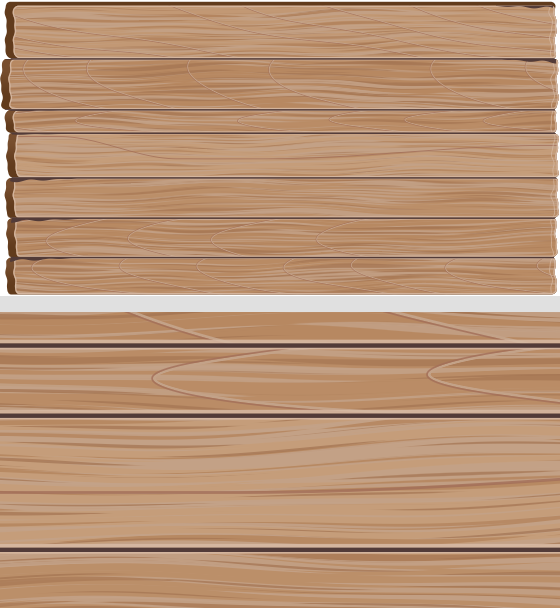
Top: the whole. Bottom: its middle third, enlarged.
A WebGL 2 fragment shader for this texture:

```glsl
#version 300 es
precision highp float;
// Seven weathered wooden planks with tapered grain, hairpin veins and dark seams.
uniform vec2 u_resolution;
out vec4 fragColor;

#define ASPECT 1.896
#define PLANKS 7
#define SIDE 0.027
#define CORNER 0.016
#define SEAM 0.0026
#define RIM 0.0045
#define VEIN 0.0016
#define CRACK 0.013

const vec3 PAPER = vec3(1.0);
const vec3 LIGHT = vec3(0.775, 0.622, 0.485);
const vec3 MID = vec3(0.712, 0.525, 0.370);
const vec3 PALE = vec3(0.765, 0.635, 0.535);
const vec3 DARK = vec3(0.645, 0.460, 0.325);
const vec3 RED = vec3(0.635, 0.430, 0.345);
const vec3 RIM_COL = vec3(0.845, 0.730, 0.645);
const vec3 BARK = vec3(0.380, 0.230, 0.110);
const vec3 SHADOW = vec3(0.320, 0.230, 0.220);

// Per plank, from top to bottom
const float EDGE[8] = float[8](0.994, 0.802, 0.630, 0.551, 0.400, 0.264, 0.131, 0.005);
const float LEFT[7] = float[7](0.020, 0.005, 0.020, 0.025, 0.020, 0.025, 0.022);
const float TONE[7] = float[7](0.75, 0.10, 0.25, 0.95, 0.35, 0.12, 0.20);
const float BEND[7] = float[7](0.55, 0.42, 0.85, 0.0, 0.0, 0.70, 0.60);
const float TIP[7] = float[7](1.35, 0.82, 0.55, 0.5, 0.5, 0.45, 0.75);

float hash(vec2 p) {
  vec3 q = fract(vec3(p.xyx) * 0.1031);
  q += dot(q, q.yzx + 33.33);
  return fract((q.x + q.y) * q.z);
}

float roundBox(vec2 p, vec2 lo, vec2 hi, float r) {
  vec2 d = abs(p - 0.5 * (lo + hi)) - 0.5 * (hi - lo) + r;
  return length(max(d, 0.0)) + min(max(d.x, d.y), 0.0) - r;
}

float fill(float d, float px) { return clamp(0.5 - d / px, 0.0, 1.0); }

// One lens-shaped streak per cell, with rows shifted at random
float streaks(vec2 q, vec2 size, float width, float seed, float px) {
  vec2 s = q / size;
  float row = floor(s.y);
  s.x += 9.0 * hash(vec2(row, seed));
  float id = floor(s.x);
  vec2 c = fract(s) - 0.5;
  float weight = hash(vec2(id + seed * 3.7, row + 41.0));
  float halfWidth = 0.5 * width * weight * (1.0 - 4.0 * c.x * c.x);
  float offset = (hash(vec2(row + 17.0, id + seed)) - 0.5) * (1.0 - width);
  float aa = px / size.y;
  return fill(abs(c.y - offset) - halfWidth, aa) * min(1.0, 2.0 * halfWidth / aa);
}

vec3 wood(vec2 p, int i, float t, float height, float px) {
  float k = float(i);
  // Layered sines bend the grain
  vec2 q = p;
  q.y += 0.010 * sin(p.x * 3.1 + k * 2.1) + 0.005 * sin(p.x * 7.3 + p.y * 22.0 + k);
  q.y += 0.003 * sin(p.x * 13.0 - p.y * 31.0);
  float tone = TONE[i];
  vec3 col = mix(MID, LIGHT, tone);
  col = mix(col, PALE, 0.80 * streaks(q, vec2(0.95, 0.026), 0.85, k + 1.0, px));
  col = mix(col, mix(DARK, MID, tone), 0.85 * streaks(q, vec2(0.55, 0.021), 0.65, k + 21.0, px));
  col = mix(col, PALE, 0.85 * streaks(q, vec2(0.70, 0.014), 0.50, k + 47.0, px));
  col = mix(col, DARK, 0.75 * streaks(q, vec2(0.28, 0.018), 0.22, k + 73.0, px));

  // Hairpin veins: repeated parabolas opening to the right
  float v = t - TIP[i] + 0.04 * sin(p.x * 9.0);
  float s = (p.x - BEND[i] * v * v) / 0.285 + k * 0.37;
  float id = floor(s);
  float f = (fract(s) - 0.35 - 0.3 * hash(vec2(id, k))) * 0.285;
  float d = f / length(vec2(1.0, 2.0 * BEND[i] * v / height));
  float shown = step(0.2, hash(vec2(id + 5.0, k))) * step(0.01, BEND[i]);
  col = mix(col, PALE, shown * fill(abs(d - 1.6 * VEIN) - VEIN, px));
  col = mix(col, RED, 0.8 * shown * fill(abs(d) - 0.6 * VEIN, px));

  // Long sagging vein on the fourth plank
  if (i == 3) {
    float sag = 0.42 + 0.5 * (1.0 - smoothstep(0.2, 0.6, p.x)) + 0.3 * smoothstep(0.9, 1.85, p.x);
    col = mix(col, RED, 0.8 * fill(abs(t - sag) * height - VEIN, px));
  }
  return col;
}

void main() {
  vec2 p = gl_FragCoord.xy / u_resolution * vec2(ASPECT, 1.0);
  float px = max(1.0 / u_resolution.y, ASPECT / u_resolution.x);
  int i = 0;
  for (int n = 1; n < PLANKS; n++) i += int(p.y < EDGE[n]);
  float top = EDGE[i], bottom = EDGE[i + 1], k = float(i);
  float t = (p.y - bottom) / (top - bottom);

  // Plank body and its front face, with slightly uneven ends
  float wobble = 0.003 * sin(p.y * 57.0 + k) + 0.0015 * sin(p.y * 143.0);
  float right = 1.880 + 0.009 * hash(vec2(k, 8.0)) + wobble;
  vec2 lo = vec2(LEFT[i] + wobble, bottom), hi = vec2(right, top);
  float body = roundBox(p, lo, hi, CORNER);
  float lip = i == 0 ? 0.013 : 0.001;
  float face = roundBox(p, lo + vec2(SIDE, 0.001), hi - vec2(0.0, lip), CORNER);
  vec3 bark = mix(BARK, DARK, 0.35 * smoothstep(0.2, 0.9, t) * step(0.5, k));
  vec3 col = mix(PAPER, bark, fill(body, px));
  col = mix(col, wood(p, i, t, top - bottom, px), fill(face, px));

  // Pale worn rim and end bevel
  col = mix(col, RIM_COL, 0.85 * fill(abs(face + 0.5 * RIM) - 0.5 * RIM, px));
  float bevel = abs(p.x - right + 0.016 + 0.003 * sin(p.y * 80.0)) - 0.0015;
  col = mix(col, RIM_COL, 0.7 * fill(max(bevel, face), px));

  // Seams, with ragged cracks tapering away from one end
  float reach = i < 2 ? 1.87 - p.x : p.x - 0.04;
  float worn = (i < 2 || i > 3) ? 1.0 : 0.25;
  float taper = clamp(1.0 - reach / (0.14 + 0.12 * hash(vec2(k, 3.0))), 0.0, 1.0);
  float crack = worn * CRACK * taper * (0.65 + 0.35 * sin(p.x * 67.0 + k));
  float depth = top - lip - p.y;
  float inside = max(lo.x + 0.5 * SIDE - p.x, p.x - right + 0.008);
  col = mix(col, SHADOW, fill(max(abs(depth) - SEAM - crack, inside), px) * step(0.5, k));
  col = mix(col, SHADOW, fill(max(max(depth - crack, -depth), inside), px) * step(0.001, crack));
  float below = p.y - bottom - 0.5 * SEAM;
  col = mix(col, SHADOW, fill(max(below, inside), px) * step(k, 5.5));
  fragColor = vec4(col, 1.0);
}
```
